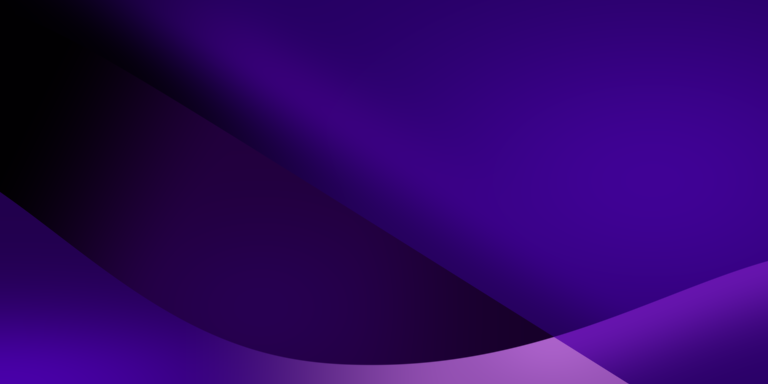
This background is drawn by a WebGL 1 fragment shader. Its source:

```glsl
precision highp float;
// Violet backdrop: a dark sweeping band crossed by a curved, glowing lower sheet.
uniform vec2 u_resolution;

const vec2 CANVAS = vec2(2.0, 1.0);

// Upper field
const vec3 INDIGO = vec3(0.14, 0.0, 0.37);
const vec3 VIOLET = vec3(0.25, 0.008, 0.585);
const vec3 RIDGE_TINT = vec3(0.06, 0.0, 0.07);
const vec2 GLOW_CENTER = vec2(1.7, 0.53);
const vec2 GLOW_SIZE = vec2(0.75, 0.45);
const float SHADOW_REACH = 0.22;

// Dark band
const vec3 PLUM = vec3(0.13, 0.0, 0.235);
const vec3 BAND_TINT = vec3(0.02, 0.0, 0.08);
const vec2 BAND_GLOW_CENTER = vec2(0.68, 0.2);
const vec2 BAND_GLOW_SIZE = vec2(0.35, 0.25);

// Lower sheet
const vec3 SHEET_DARK = vec3(0.13, 0.0, 0.30);
const vec3 SHEET_BRIGHT = vec3(0.285, 0.0, 0.66);
const vec2 CORNER_SIZE = vec2(0.7, 0.2);
const vec3 PINK = vec3(0.57, 0.31, 0.69);
const vec3 TIP_TINT = vec3(0.10, 0.07, 0.10);
const vec2 TIP_CENTER = vec2(1.44, 0.12);
const vec3 WING_DARK = vec3(0.16, 0.0, 0.40);
const vec3 WING_BRIGHT = vec3(0.40, 0.08, 0.68);
const float WING_DEPTH = 0.16;

// Soft elliptical falloff, one at its center
float glow(vec2 p, vec2 center, vec2 size) {
  vec2 d = (p - center) / size;
  return exp(-dot(d, d));
}

// Height of the falling edge of the dark band
float bandEdge(float x) {
  return 1.027 - 0.627 * x - 0.053 * exp(-x / 0.15);
}

// Height of the bowl-shaped edge of the lower sheet
float sheetEdge(float x) {
  float d = x - 0.97;
  float bend = -d - 0.73;
  float curvature = d < 0.0 ? 0.509 - 0.52 * bend * bend
                            : 0.335 - 0.073 * d * d * d;
  return 0.0495 + curvature * d * d;
}

// Luminous field with a shadow beside the band
vec3 upperField(vec2 p, float height) {
  vec3 color = mix(INDIGO, VIOLET, glow(p, GLOW_CENTER, GLOW_SIZE));
  color += RIDGE_TINT * glow(vec2(p.x, height), vec2(0.75, 0.22), vec2(0.4, 0.12));
  float shadowFloor = mix(0.15, 0.8, smoothstep(0.2, 1.0, p.x));
  float shade = mix(shadowFloor, 1.0, smoothstep(0.0, SHADOW_REACH, height));
  return color * shade * smoothstep(-0.2, 0.7, p.x);
}

// Band fading to black at the left and dimming at the right
vec3 darkBand(vec2 p) {
  vec3 color = PLUM + BAND_TINT * glow(p, BAND_GLOW_CENTER, BAND_GLOW_SIZE);
  float leftFade = smoothstep(0.2, 0.8, p.x + 0.5 * (1.0 - p.y));
  float rightFade = 1.0 - 0.3 * smoothstep(0.9, 1.4, p.x);
  return color * mix(0.03, 1.0, leftFade) * rightFade;
}

// Sheet below the band, violet corner to pink tip
vec3 lowerSheet(vec2 p) {
  vec3 color = mix(SHEET_DARK, SHEET_BRIGHT, glow(p, vec2(0.0), CORNER_SIZE));
  color = mix(color, PINK, smoothstep(0.45, 1.2, p.x));
  return color + TIP_TINT * glow(p, TIP_CENTER, vec2(0.2, 0.12));
}

// Right part of the sheet, brightest along its rim
vec3 rightWing(float depth) {
  float d = depth / WING_DEPTH;
  return mix(WING_DARK, WING_BRIGHT, exp(-d * d));
}

void main() {
  vec2 p = gl_FragCoord.xy / u_resolution * CANVAS;
  float pixel = 1.0 / u_resolution.y;
  float aboveBand = p.y - bandEdge(p.x);
  float aboveSheet = p.y - sheetEdge(p.x);
  float bandMask = smoothstep(-pixel, pixel, aboveBand);
  float sheetMask = smoothstep(-pixel, pixel, aboveSheet);

  // Compose the four regions made by the two crossing edges
  vec3 top = mix(darkBand(p), upperField(p, aboveBand), bandMask);
  vec3 bottom = mix(lowerSheet(p), rightWing(-aboveSheet), bandMask);
  gl_FragColor = vec4(mix(bottom, top, sheetMask), 1.0);
}
```
